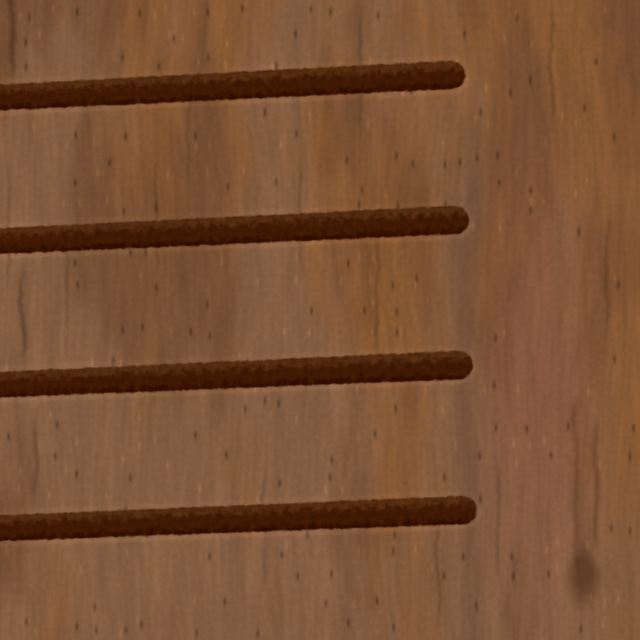
A WebGL 1 fragment shader for this texture:

```glsl
precision highp float;
uniform vec2 u_resolution;

const vec3 PALE = vec3(0.515, 0.365, 0.255);
const vec3 AMBER = vec3(0.525, 0.345, 0.195);
const vec3 SHADE = vec3(0.445, 0.295, 0.190);
const vec3 ROSE = vec3(0.530, 0.335, 0.245);
const vec3 KNOT = vec3(0.290, 0.170, 0.095);
const vec3 RIM = vec3(0.325, 0.170, 0.065);
const vec3 FLOOR = vec3(0.250, 0.100, 0.010);
const vec3 DEEP = vec3(0.195, 0.050, 0.000);

float hash(vec2 p) {
  return fract(sin(dot(p, vec2(127.1, 311.7))) * 43758.55);
}

vec2 gradient(vec2 cell) {
  float angle = 6.28318 * hash(cell);
  return vec2(cos(angle), sin(angle));
}

float noise(vec2 p) {
  vec2 i = floor(p);
  vec2 f = fract(p);
  vec2 u = f * f * f * (f * (f * 6.0 - 15.0) + 10.0);
  vec2 e = vec2(1.0, 0.0);
  float low = mix(dot(gradient(i), f), dot(gradient(i + e), f - e), u.x);
  float high = mix(dot(gradient(i + e.yx), f - e.yx), dot(gradient(i + 1.0), f - 1.0), u.x);
  return mix(low, high, u.y);
}

float fbm(vec2 p) {
  float sum = 0.0;
  float gain = 0.7;
  for (int i = 0; i < 4; i++) {
    sum += gain * noise(p);
    p = p * 2.03 + 17.3;
    gain *= 0.5;
  }
  return sum;
}

// Wavering vertical line that fades out at both ends of span
float streak(vec2 p, float x, vec2 span, float width) {
  float wobble = 0.007 * noise(vec2(x * 90.0, p.y * 16.0)) + 0.003 * noise(p.yy * 60.0 + x);
  float across = (p.x - x - wobble) / width;
  float fade = smoothstep(span.x, span.x + 0.05, p.y) * (1.0 - smoothstep(span.y - 0.05, span.y, p.y));
  return exp(-across * across) * fade;
}

// Sparse upright flecks, one candidate per cell
float flecks(vec2 p, vec2 density, float seed) {
  vec2 cell = floor(p * density);
  vec2 jitter = vec2(hash(cell + seed), hash(cell + seed + 5.7));
  vec2 q = (fract(p * density) - 0.25 - 0.5 * jitter) / vec2(0.10, 0.17);
  return exp(-dot(q, q)) * step(0.84, hash(cell + seed + 9.1));
}

vec3 timber(vec2 p) {
  vec2 w = p + vec2(0.02 * noise(p * vec2(4.0, 3.0)), 0.0);
  float broad = fbm(w * vec2(6.0, 1.7) + 3.0);
  float grain = noise(w * vec2(42.0, 4.0));
  float fine = noise(w * vec2(125.0, 15.0));
  float grit = noise(p * 110.0) + 0.6 * noise(p * 210.0);

  // Broad colour drift
  float warmth = broad + 0.45 * (p.x - 0.55) + 0.35 * (p.y - 0.6);
  vec3 color = mix(PALE, AMBER, smoothstep(-0.2, 0.3, warmth));
  float gloom = fbm(w * vec2(8.0, 2.5) + 31.0) + 0.18 * (p.y - 0.5);
  color = mix(color, SHADE, 0.85 * smoothstep(-0.05, 0.4, gloom));
  vec2 blush = (p - vec2(0.84, 0.42)) / vec2(0.09, 0.30);
  color = mix(color, ROSE, 0.65 * exp(-dot(blush, blush)));

  // Grain and surface texture
  color *= 1.0 + 0.09 * grain + 0.07 * fine + 0.045 * grit;
  color *= 1.0 - 0.28 * flecks(p, vec2(38.0, 26.0), 1.0);
  color *= 1.0 + 0.14 * flecks(p, vec2(44.0, 24.0), 23.0);

  // Scattered faint streaks
  float marks = 0.0;
  for (int i = 0; i < 12; i++) {
    float n = float(i);
    float x = (n + hash(vec2(n, 2.0))) / 12.0;
    float start = hash(vec2(n, 8.0)) * 0.85;
    marks += streak(p, x, vec2(start, start + 0.22), 0.0035);
  }
  color *= 1.0 - 0.12 * min(marks, 1.0);

  // Cracks at the left, dark seam beyond the groove ends
  float cracks = streak(p, 0.035, vec2(0.42, 0.60), 0.005)
               + streak(p, 0.018, vec2(0.86, 1.06), 0.006)
               + 0.6 * streak(p, 0.055, vec2(0.20, 0.37), 0.004);
  color *= 1.0 - 0.22 * cracks;
  color *= 1.0 - 0.10 * streak(p, 0.735, vec2(-0.05, 0.85), 0.022);

  // Knot with two tails rising from it
  vec2 k = p - vec2(0.911, 0.105);
  k.x += 0.006 * noise(p * 35.0);
  float taper = mix(0.026, 0.011, smoothstep(-0.01, 0.05, k.y));
  float knot = 1.0 - smoothstep(0.3, 1.35, length(k / vec2(taper, 0.048)));
  float tails = streak(p, 0.900, vec2(0.10, 0.40), 0.006) + streak(p, 0.931, vec2(0.12, 0.36), 0.005);
  return mix(color, KNOT, clamp(0.6 * knot + 0.32 * tails, 0.0, 0.75));
}

// x: distance to the groove edge, y: height across it from -1 to 1
vec2 groove(vec2 p, float row) {
  vec2 tip = vec2(0.7227 - 0.0061 * row, 0.2031 + 0.2266 * row);
  float leftY = 0.1745 + 0.2244 * row;
  vec2 axis = vec2(tip.x, tip.y - leftY);
  float along = min(dot(p - vec2(0.0, leftY), axis) / dot(axis, axis), 1.0);
  vec2 offset = p - vec2(0.0, leftY) - axis * along;
  float radius = mix(0.0200, 0.0220, along);
  return vec2(length(offset) - radius, offset.y / radius);
}

void main() {
  vec2 p = gl_FragCoord.xy / u_resolution;
  vec2 slot = vec2(1.0, 0.0);
  for (int i = 0; i < 4; i++) {
    vec2 candidate = groove(p, float(i));
    if (candidate.x < slot.x) slot = candidate;
  }
  float rough = noise(p * 95.0) + 0.5 * noise(p * 190.0);
  float edge = slot.x + 0.0018 * rough;
  float soft = max(0.0022, 1.0 / min(u_resolution.x, u_resolution.y));

  // Worn pale lip around each groove
  vec3 color = timber(p);
  float lip = exp(-pow((edge - 0.005) / 0.004, 2.0));
  color *= 1.0 + lip * mix(0.10, 0.05, smoothstep(-0.6, 0.6, slot.y));

  // Lit upper wall, dark floor, deepest shadow below
  float height = slot.y + 0.35 * rough;
  vec3 cut = mix(DEEP, FLOOR, smoothstep(-0.95, -0.40, height));
  cut = mix(cut, RIM, smoothstep(0.10, 0.75, height));
  cut *= 1.0 + 0.16 * rough;
  color = mix(cut, color, smoothstep(-soft, soft, edge));
  gl_FragColor = vec4(color, 1.0);
}
```
